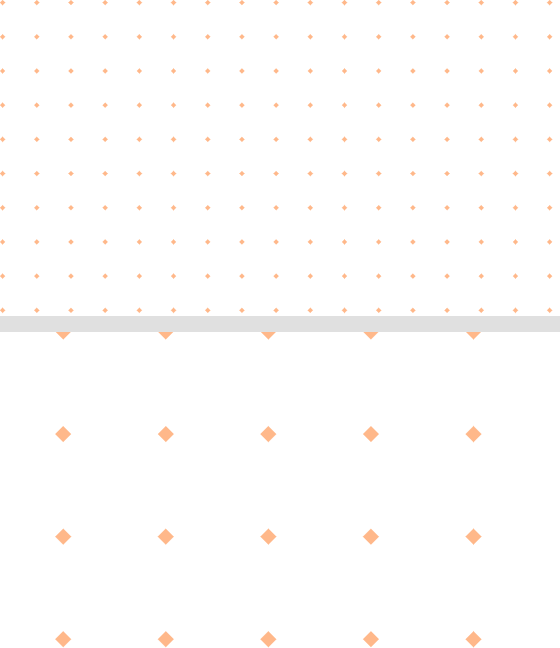
Top: the whole. Bottom: its middle third, enlarged.
Give the GLSL for this pattern, as a WebGL 2 fragment shader.

```glsl
#version 300 es
precision highp float;

uniform vec2 u_resolution;
out vec4 fragColor;

// Lengths are fractions of the canvas height
const float PITCH = 0.1082;        // spacing of the diamonds
const vec2 FIRST_CENTER = vec2(0.0082, 0.0082); // from the top left corner
const float HALF_DIAGONAL = 0.0085;
const vec3 PAPER = vec3(1.0);
const vec3 PEACH = vec3(1.0, 0.72, 0.54);

// Signed distance to a square standing on its corner
float diamondDistance(vec2 p, float halfDiagonal) {
    return (abs(p.x) + abs(p.y) - halfDiagonal) * inversesqrt(2.0);
}

void main() {
    // Origin moved to the top left, y pointing down
    vec2 p = vec2(gl_FragCoord.x, u_resolution.y - gl_FragCoord.y) / u_resolution.y;
    float pixel = 1.0 / u_resolution.y;

    // Offset from the nearest diamond center
    vec2 cell = (fract((p - FIRST_CENTER) / PITCH + 0.5) - 0.5) * PITCH;

    // Edge smoothed over about one pixel
    float d = diamondDistance(cell, HALF_DIAGONAL);
    float coverage = clamp(0.5 - d / pixel, 0.0, 1.0);

    fragColor = vec4(mix(PAPER, PEACH, coverage), 1.0);
}
```
